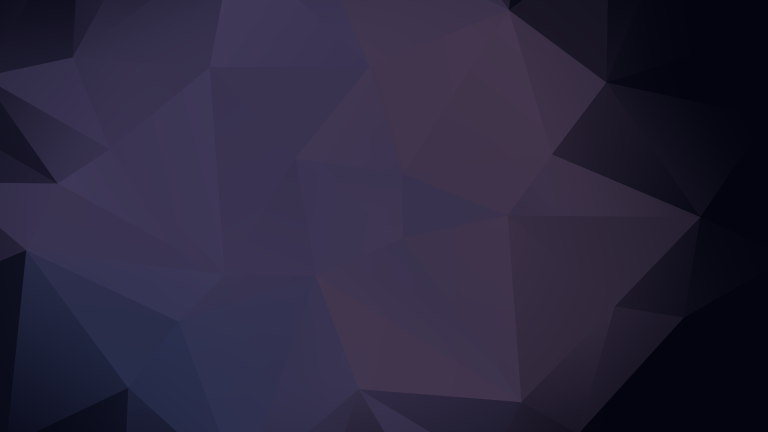
This background is drawn by a WebGL 1 fragment shader. Its source:

```glsl
precision highp float;
// Low-poly mesh of dim purple triangles fading to navy black at the borders.

#define CELL 0.27            // mesh spacing, in canvas heights
#define JITTER 0.8           // vertex scatter within a cell, below 1
#define FACET_VARIATION 0.2  // random shift of the vignette per facet
#define FACET_GRADIENT 0.16  // strength of the ramp across a facet
#define GLOW_CENTER vec2(0.40, 0.53)
#define GLOW_RADIUS vec2(0.53, 0.77)
#define PURPLE vec3(0.232, 0.208, 0.328)
#define WARM vec3(0.245, 0.193, 0.272)
#define BLUE vec3(0.125, 0.160, 0.275)
#define NIGHT vec3(0.012, 0.016, 0.060)

uniform vec2 u_resolution;

const mat2 TILT = mat2(0.940, 0.342, -0.342, 0.940);

vec2 hash2(vec2 p) {
  vec3 q = fract(vec3(p.xyx) * vec3(0.1031, 0.1030, 0.0973));
  q += dot(q, q.yzx + 33.33);
  return fract((q.xx + q.yz) * q.zy);
}

float cross2(vec2 a, vec2 b) {
  return a.x * b.y - a.y * b.x;
}

float area(vec2 a, vec2 b, vec2 c) {
  return cross2(b - a, c - a);
}

// Scattered mesh vertex in canvas units.
vec2 vertex(vec2 id) {
  return TILT * (id + JITTER * (hash2(id + 71.0) - 0.5)) * CELL;
}

// Signed distance to the line a-b, positive on its left.
float edgeDistance(vec2 p, vec2 a, vec2 b) {
  return cross2(b - a, p - a) / length(b - a);
}

vec3 facetColor(vec2 p, vec2 centroid, vec2 seed) {
  vec2 tone = hash2(seed);
  vec2 slope = hash2(seed + 19.7) - 0.5;
  float ramp = dot(p - centroid, slope) / CELL;

  // Sampling between centroid and pixel keeps the facets distinct.
  vec2 canvas = vec2(u_resolution.x / u_resolution.y, 1.0);
  vec2 uv = mix(centroid, p, 0.45) / canvas;

  // Hue: warm to the right, blue in the lower left.
  float warm = smoothstep(0.35, 0.75, uv.x + 0.3 * (tone.y - 0.5) + 0.3 * ramp);
  float blue = 1.0 - smoothstep(0.08, 0.42, length(uv - vec2(0.10, 0.08)));
  vec3 color = mix(PURPLE, WARM, 0.8 * warm);
  color = mix(color, BLUE, 0.8 * blue);
  color *= 1.0 + 0.12 * (tone.y - 0.5) + FACET_GRADIENT * ramp;

  // Vignette, shifted per facet.
  float reach = length((uv - GLOW_CENTER) / GLOW_RADIUS);
  reach += FACET_VARIATION * (tone.x - 0.5) + FACET_GRADIENT * ramp;
  return mix(color, NIGHT, smoothstep(0.58, 1.10, reach));
}

// Adds one triangle, weighted by its antialiased coverage.
void addFacet(inout vec4 sum, vec2 p, vec2 a, vec2 b, vec2 c, vec2 seed) {
  float inside = min(edgeDistance(p, a, b),
                 min(edgeDistance(p, b, c), edgeDistance(p, c, a)));
  float cover = clamp(inside * u_resolution.y + 0.5, 0.0, 1.0);
  if (cover > 0.0) {
    sum += cover * vec4(facetColor(p, (a + b + c) / 3.0, seed), 1.0);
  }
}

void main() {
  vec2 p = gl_FragCoord.xy / u_resolution.y;
  vec2 home = floor(p * TILT / CELL);
  vec4 sum = vec4(0.0);

  for (int j = -1; j <= 1; j++) {
    for (int i = -1; i <= 1; i++) {
      vec2 id = home + vec2(float(i), float(j));
      vec2 a = vertex(id);
      vec2 b = vertex(id + vec2(1.0, 0.0));
      vec2 c = vertex(id + vec2(1.0, 1.0));
      vec2 d = vertex(id + vec2(0.0, 1.0));
      vec2 seedA = id + 7.3;
      vec2 seedB = id + 43.9;

      // Split along the diagonal that avoids slivers and folds.
      if (min(area(a, b, c), area(a, c, d)) > min(area(a, b, d), area(b, c, d))) {
        addFacet(sum, p, a, b, c, seedA);
        addFacet(sum, p, a, c, d, seedB);
      } else {
        addFacet(sum, p, a, b, d, seedA);
        addFacet(sum, p, b, c, d, seedB);
      }
    }
  }
  gl_FragColor = vec4(sum.rgb / max(sum.a, 0.0001), 1.0);
}
```
